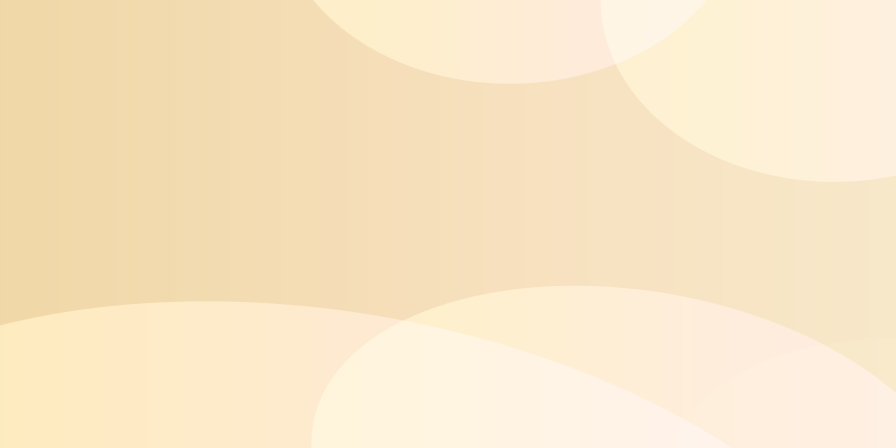
Write a WebGL 2 fragment shader that draws this background.

```glsl
#version 300 es
precision highp float;
// Warm cream backdrop with large translucent ovals along the top and bottom.
// A horizontal gradient lies underneath; each oval is a sheared ellipse that
// lightens what is below it, so overlaps glow brighter.

uniform vec2 u_resolution;
out vec4 outColor;

// Backdrop gradient, left to right
const vec3 SAND  = vec3(0.941, 0.845, 0.657);
const vec3 PEACH = vec3(0.968, 0.882, 0.750);
const vec3 CREAM = vec3(0.970, 0.910, 0.790);
const float PEACH_AT = 0.61;

// Light screened on by each oval, from its left side to its right side
const vec3 GOLD_LIGHT = vec3(0.90, 0.51, 0.27);
const vec3 ROSE_LIGHT = vec3(0.90, 0.28, 0.43);

// Oval sizes, in canvas heights
const vec2 TOP_RADII = vec2(0.521, 0.406);
const vec2 HILL_RADII = vec2(0.729, 0.427);
const float HILL_SHEAR = 0.115;
const float FAINT = 0.17;

vec3 backdrop(float x) {
    vec3 leftPart = mix(SAND, PEACH, clamp(x / PEACH_AT, 0.0, 1.0));
    return mix(leftPart, CREAM, clamp((x - PEACH_AT) / (1.0 - PEACH_AT), 0.0, 1.0));
}

// Screens a sheared ellipse over the base colour with a smooth edge
vec3 addOval(vec3 base, vec2 p, vec2 center, vec2 radii, float shear, float strength) {
    vec2 q = p - center;
    q.y += shear * q.x;
    q /= radii;
    float edge = length(q) - 1.0;
    float coverage = clamp(0.5 - edge / fwidth(edge), 0.0, 1.0);
    vec3 light = mix(GOLD_LIGHT, ROSE_LIGHT, smoothstep(-0.7, 0.7, q.x));
    return 1.0 - (1.0 - base) * (1.0 - light * coverage * strength);
}

void main() {
    vec2 uv = gl_FragCoord.xy / u_resolution;
    vec2 p = uv * vec2(2.0, 1.0);
    vec3 color = backdrop(uv.x);

    // Two ovals hanging from the top
    color = addOval(color, p, vec2(1.138, 1.219), TOP_RADII, 0.0, 1.0);
    color = addOval(color, p, vec2(1.862, 1.000), TOP_RADII, 0.0, 1.0);

    // Tilted hills along the bottom: wide left, middle, faint right
    color = addOval(color, p, vec2(0.721, -0.482), HILL_RADII * 1.86, HILL_SHEAR, 1.0);
    color = addOval(color, p, vec2(1.424, -0.073), HILL_RADII, HILL_SHEAR, 1.0);
    color = addOval(color, p, vec2(2.130, -0.133), HILL_RADII * 0.87, HILL_SHEAR, FAINT);

    outColor = vec4(color, 1.0);
}
```
